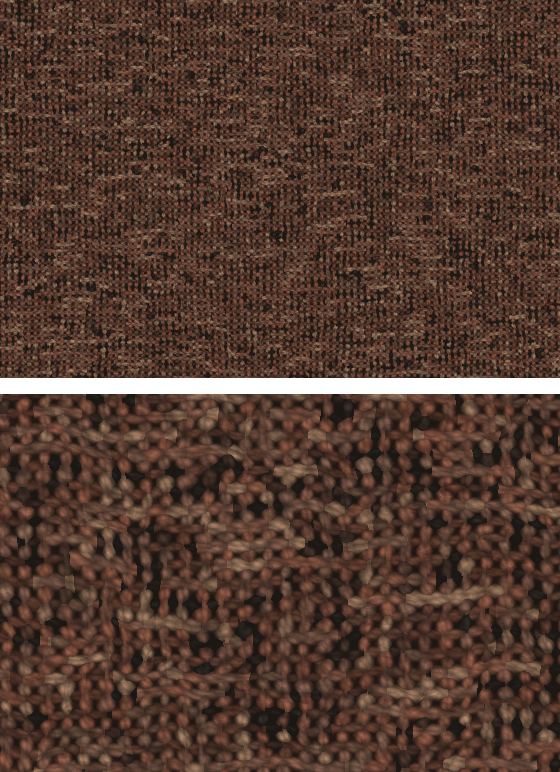
Top, the full canvas; bottom, a detail of the centre.
A Shadertoy shader for this texture:

```glsl
const float TAU = 6.28318;
const vec2 THREADS = vec2(57.0, 62.0); // warp and weft threads per canvas height

const vec3 RUST = vec3(0.46, 0.28, 0.215);
const vec3 BROWN = vec3(0.385, 0.28, 0.23);
const vec3 TAN = vec3(0.51, 0.39, 0.305);
const vec3 CHARCOAL = vec3(0.15, 0.135, 0.12);

float hash(vec2 p) {
    vec3 q = fract(p.xyx * 0.1031);
    q += dot(q, q.yzx + 33.33);
    return fract((q.x + q.y) * q.z);
}

// Distance to the nearest scattered point, and that point's random value
vec2 cellular(vec2 p) {
    vec2 base = floor(p);
    vec2 nearest = vec2(9.0, 0.0);
    for (int y = -1; y <= 1; y++) {
        for (int x = -1; x <= 1; x++) {
            vec2 id = base + vec2(x, y);
            vec2 point = id + vec2(hash(id), hash(id + 57.3));
            float d = distance(p, point);
            if (d < nearest.x) nearest = vec2(d, hash(id + 19.7));
        }
    }
    return nearest;
}

float layeredSines(vec2 p) {
    float sum = 0.0;
    float weight = 0.5;
    for (int i = 0; i < 4; i++) {
        sum += weight * sin(p.x + 1.7 * sin(p.y)) * cos(p.y * 0.8 + float(i));
        p = mat2(1.2, 1.5, -1.5, 1.2) * p + 2.3;
        weight *= 0.6;
    }
    return sum;
}

// Rounded height of a thread, across its width
float threadProfile(float across, float halfWidth) {
    return 1.0 - smoothstep(halfWidth * 0.35, halfWidth + 0.14, abs(across));
}

// Yarn colour: dark share first, then rust to brown, then a few tan flecks
vec3 yarnColor(float pick, float darkShare, float tanShare) {
    vec3 color = mix(RUST, BROWN, smoothstep(darkShare, 1.0 - tanShare, pick));
    color = mix(CHARCOAL, color, smoothstep(darkShare - 0.12, darkShare + 0.12, pick));
    return mix(color, TAN, smoothstep(0.92 - tanShare, 1.05 - tanShare, pick));
}

// Short twisted fibres along a thread
float fibre(vec2 p, vec2 stretch) {
    return 1.32 - 0.62 * cellular((p + 0.2 * p.yx) * stretch).x;
}

void mainImage(out vec4 fragColor, in vec2 fragCoord) {
    vec2 p = fragCoord / iResolution.y;

    // Nearly straight paths, with small uneven steps
    vec2 wander = vec2(layeredSines(p * vec2(9.0, 5.0)), layeredSines(p.yx * 9.0 + 4.0));
    vec2 weave = p * THREADS + wander * vec2(0.4, 0.6);
    weave.x += 0.08 * sin(weave.y * 1.7 + 6.0 * wander.y);
    weave.y += 0.1 * sin(weave.x * 1.3 + 6.0 * wander.x);

    // Warp threads run along cell centres, weft threads along cell edges
    vec2 warpCell = floor(weave);
    vec2 weftCell = floor(weave + 0.5);
    vec2 warpLocal = weave - warpCell - 0.5;
    vec2 weftLocal = weave - weftCell;

    // Each row is cut into slubs a few columns long
    float weftSlub = cellular(vec2(weave.x * 0.38, weftCell.y * 1.7) + 13.0).y;
    float weftFloat = smoothstep(0.5, 0.9, weftSlub);
    float warpWidth = mix(0.24, 0.44, hash(warpCell + 3.0));
    float weftWidth = mix(0.2, 0.34, hash(weftCell + 71.0)) + 0.1 * weftFloat;
    float warpDip = mix(0.16, 0.42, hash(weftCell + 5.0));

    float warpHeight = threadProfile(warpLocal.x, warpWidth)
        * (1.0 - warpDip + warpDip * cos(TAU * warpLocal.y));
    float weftHeight = threadProfile(weftLocal.y, weftWidth)
        * (0.5 + 0.13 * cos(TAU * weftLocal.x) + 0.37 * weftFloat);

    // Yarn colours, varied from cell to cell and along each slub
    float warpStreak = hash(vec2(warpCell.x, floor(warpCell.y / 3.0)) + 31.0);
    float warpPick = mix(hash(warpCell + 7.0), warpStreak, 0.25);
    float weftPick = mix(hash(weftCell + 43.0), weftSlub, 0.5);
    vec3 warpColor = yarnColor(warpPick, 0.12, 0.2) * fibre(weave, vec2(3.0, 1.9));
    vec3 weftColor = yarnColor(weftPick, 0.33, 0.22) * fibre(weave + 9.0, vec2(1.6, 3.2));

    // Upper thread, shaded by its height
    float weftOnTop = smoothstep(-0.1, 0.1, weftHeight - warpHeight);
    float relief = max(warpHeight, weftHeight);
    vec3 color = mix(warpColor, weftColor, weftOnTop) * (0.29 + 0.73 * relief);

    // Lint
    color *= 0.9 + 0.2 * cellular(weave * vec2(2.2, 3.0)).y;
    color = max(color, vec3(0.105, 0.09, 0.075));

    fragColor = vec4(color, 1.0);
}
```
